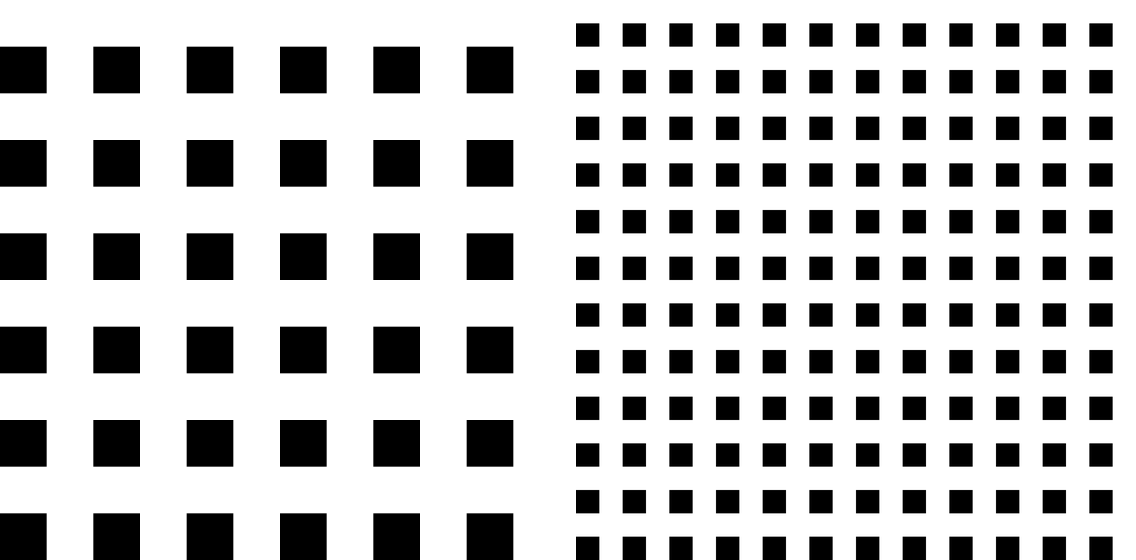
Left: one tile. Right: repeated 2 by 2.
Give the GLSL for this pattern, as a WebGL 1 fragment shader.

```glsl
precision highp float;

// A regular grid of solid black squares on a white ground.
// Each cell holds one square in its lower left quarter; the distance to its
// sides wraps around the cell, so the whole canvas tiles without a seam.

uniform vec2 u_resolution;

const vec2 REPEATS = vec2(6.0);
const vec2 SQUARE_CENTER = vec2(0.25);
const vec2 SQUARE_HALF_SIZE = vec2(0.25);
const vec3 GROUND_COLOR = vec3(1.0);
const vec3 SQUARE_COLOR = vec3(0.0);

// Signed distance per axis to the nearest repeated band, in cell units.
vec2 bandDistance(vec2 cellPos, vec2 center, vec2 halfSize) {
    vec2 offset = fract(cellPos - center + 0.5) - 0.5;
    return abs(offset) - halfSize;
}

// Box-filtered coverage of the repeated square, smooth over one pixel.
float squareCoverage(vec2 cellPos, vec2 center, vec2 halfSize, vec2 pixelSize) {
    vec2 dist = bandDistance(cellPos, center, halfSize);
    vec2 coverage = clamp(0.5 - dist / pixelSize, 0.0, 1.0);
    return coverage.x * coverage.y;
}

void main() {
    vec2 uv = gl_FragCoord.xy / u_resolution;
    vec2 pixelSize = REPEATS / u_resolution;
    float ink = squareCoverage(uv * REPEATS, SQUARE_CENTER, SQUARE_HALF_SIZE, pixelSize);
    gl_FragColor = vec4(mix(GROUND_COLOR, SQUARE_COLOR, ink), 1.0);
}
```
